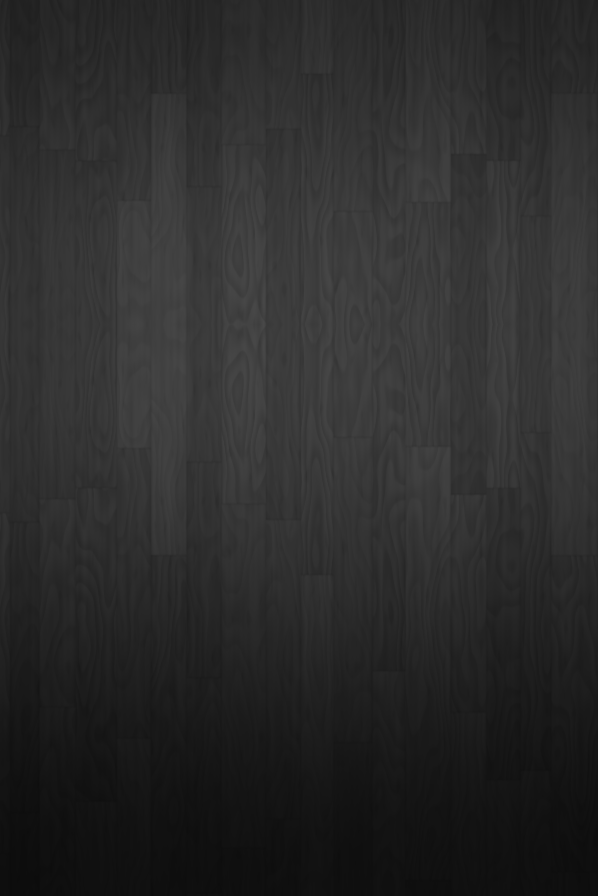
A Shadertoy shader for this texture:

```glsl
#define BOARD_WIDTH 0.041
#define WIDTH_JITTER 0.28
#define MIRROR_HEIGHT 0.638
#define TONE_SPREAD 0.19
#define RING_COUNT 5.0
#define RING_DEPTH 0.12
#define FIBRE_DEPTH 0.09
#define FLECK_DEPTH 0.08
#define JOINT_DEPTH 0.06
#define SHADOW_GREY 0.062
#define LIGHT_GREY 0.250
#define EDGE_BLUR 0.0013

float hash(vec2 p) {
    vec3 q = fract(vec3(p.xyx) * 0.1031);
    q += dot(q, q.yzx + 33.33);
    return fract((q.x + q.y) * q.z);
}

vec2 gradientAt(vec2 cell) {
    float angle = 6.2832 * hash(cell);
    return vec2(cos(angle), sin(angle));
}

float gradientNoise(vec2 p) {
    vec2 i = floor(p), f = p - i;
    vec2 u = f * f * f * (f * (f * 6.0 - 15.0) + 10.0);
    vec2 e = vec2(1.0, 0.0);
    float low = mix(dot(gradientAt(i), f), dot(gradientAt(i + e), f - e), u.x);
    float high = mix(dot(gradientAt(i + e.yx), f - e.yx),
                     dot(gradientAt(i + 1.0), f - 1.0), u.x);
    return mix(low, high, u.y);
}

// Relative brightness of one board: tone, pointed rings, fibres and flecks
float boardShade(vec2 id, vec2 p) {
    float seed = hash(id + 17.0);
    vec2 shift = floor(vec2(seed, hash(id + 41.0)) * 300.0) + 20.0;

    float figure = gradientNoise(p * vec2(27.0, 6.0) + shift)
                 + 0.22 * gradientNoise(p * vec2(55.0, 20.0) + shift);
    float phase = fract(figure * RING_COUNT);
    float ring = smoothstep(0.1, 0.8, phase) * (1.0 - smoothstep(0.82, 1.0, phase));
    float ringStrength = mix(0.25, 1.0, hash(id + 73.0));

    float fibre = gradientNoise(p * vec2(190.0, 8.0) + shift)
                + 0.6 * gradientNoise(p * vec2(75.0, 3.0) + shift);
    float fleck = smoothstep(0.25, 0.6, gradientNoise(p * vec2(150.0, 38.0) + shift));

    float tone = 1.0 + TONE_SPREAD * (seed - 0.5);
    return tone - RING_DEPTH * ringStrength * (ring - 0.35)
         + FIBRE_DEPTH * fibre - FLECK_DEPTH * fleck;
}

// One column of boards, cut into lengths with soft end joints
float columnShade(float column, vec2 p) {
    float boardLength = mix(0.2, 0.5, hash(vec2(column, 5.0)));
    float t = p.y / boardLength + 0.15 + 0.6 * hash(vec2(column, 9.0));
    float joint = round(t);
    float offset = (t - joint) * boardLength;
    float shade = mix(boardShade(vec2(column, joint - 1.0), p),
                      boardShade(vec2(column, joint), p),
                      smoothstep(-EDGE_BLUR, EDGE_BLUR, offset));
    return shade - JOINT_DEPTH * (1.0 - smoothstep(0.0, 2.0 * EDGE_BLUR, abs(offset)));
}

// Columns of uneven width with soft side joints
float floorShade(vec2 p) {
    float t = p.x / BOARD_WIDTH + 40.0;
    float seam = round(t);
    float jitter = WIDTH_JITTER * (hash(vec2(seam, 3.0)) - 0.5);
    float offset = (t - seam - jitter) * BOARD_WIDTH;
    float shade = mix(columnShade(seam - 1.0, p), columnShade(seam, p),
                      smoothstep(-EDGE_BLUR, EDGE_BLUR, offset));
    return shade - JOINT_DEPTH * (1.0 - smoothstep(0.0, 2.0 * EDGE_BLUR, abs(offset)));
}

// Soft pool of light above the centre, fading to near black below
float lightLevel(vec2 uv) {
    float rise = smoothstep(0.0, 0.6, uv.y);
    float topFade = 1.0 - 0.36 * smoothstep(0.68, 1.05, uv.y);
    float side = 2.0 * uv.x - 1.0;
    return mix(SHADOW_GREY, LIGHT_GREY, rise) * topFade * (1.0 - 0.16 * side * side);
}

void mainImage(out vec4 fragColor, in vec2 fragCoord) {
    vec2 uv = fragCoord / iResolution.xy;
    vec2 p = (fragCoord - vec2(0.5 * iResolution.x, 0.0)) / iResolution.y;

    // The grain is reflected about a horizontal line
    p.y = abs(p.y - MIRROR_HEIGHT);

    float grey = lightLevel(uv) * floorShade(p);
    fragColor = vec4(vec3(grey), 1.0);
}
```
